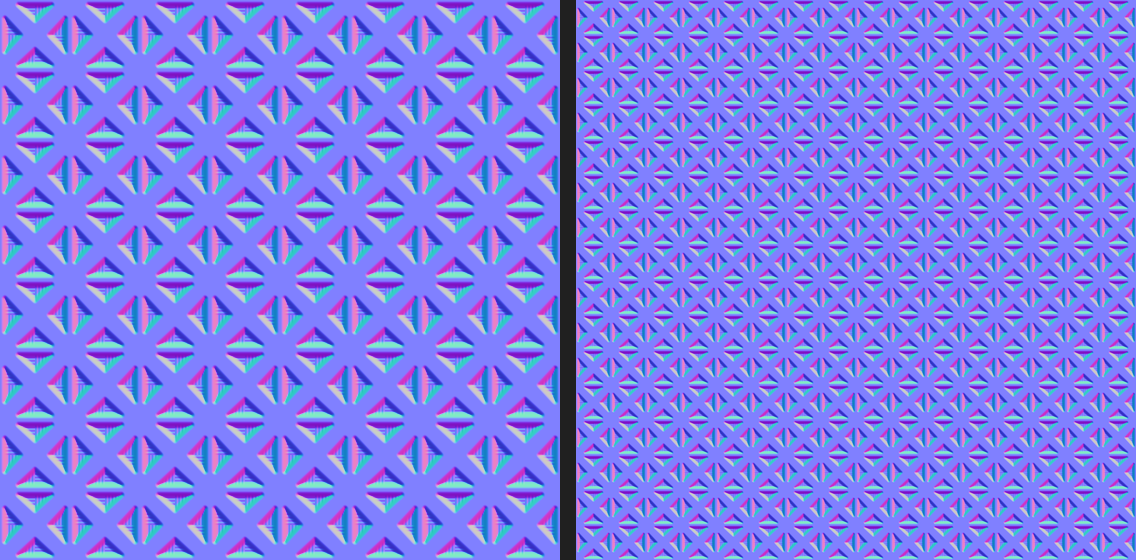
Left, the tile; right, the same tile 2 across and 2 down.
A three.js fragment shader for this texture map:

```glsl
// Tangent-space normal map of a lattice plate: four recessed, ribbed triangles per cell, 8 by 8 cells.
varying vec2 vUv;

const float CELLS = 8.0;
const vec2 APEX = vec2(0.0, -0.212);    // top of the triangle core, from the cell centre
const vec2 CORE = vec2(0.235, -0.218);  // half base and (downward) height of the core
const float ROUNDING = 0.04;
const float BEVEL = 0.092;
const float DEPTH = 0.115;
const float RIB_COUNT = 21.0;           // ribs per cell width
const float RIB_SLOPE = 0.34;
const float TAU = 6.2831853;

// Signed distance to an isosceles triangle with its apex at the origin.
float triangleDistance(vec2 p, vec2 q) {
  p.x = abs(p.x);
  vec2 side = p - q * clamp(dot(p, q) / dot(q, q), 0.0, 1.0);
  vec2 base = p - q * vec2(clamp(p.x / q.x, 0.0, 1.0), 1.0);
  float s = -sign(q.y);
  vec2 d = min(vec2(dot(side, side), s * (p.x * q.y - p.y * q.x)),
               vec2(dot(base, base), s * (p.y - q.y)));
  return -sqrt(d.x) * sign(d.y);
}

float pocketDistance(vec2 p) {
  return triangleDistance(p - APEX, CORE) - ROUNDING;
}

// Height falls smoothly from the plate into the pocket.
float pocketHeight(vec2 p) {
  return DEPTH * smoothstep(-BEVEL, 0.008, pocketDistance(p));
}

vec2 pocketSlope(vec2 p, float e) {
  vec2 h = vec2(e, 0.0);
  return vec2(pocketHeight(p + h.xy) - pocketHeight(p - h.xy),
              pocketHeight(p + h.yx) - pocketHeight(p - h.yx)) / (2.0 * e);
}

// Upright ribs on the left half of a pocket, level ribs on the right half.
vec2 ribSlope(vec2 p) {
  float inside = 1.0 - smoothstep(-0.075, -0.03, pocketDistance(p));
  vec2 wave = RIB_SLOPE * sin(TAU * RIB_COUNT * p);
  float rightHalf = smoothstep(-0.008, 0.008, p.x);
  return inside * mix(vec2(wave.x, 0.0), vec2(0.0, wave.y), rightHalf);
}

void main() {
  vec2 c = fract(vUv * CELLS) - 0.5;

  // Turn each quarter of the cell into the frame of the bottom pocket.
  vec2 outward = abs(c.x) > abs(c.y) ? vec2(sign(c.x), 0.0) : vec2(0.0, c.y < 0.0 ? -1.0 : 1.0);
  vec2 along = vec2(-outward.y, outward.x);
  vec2 p = vec2(dot(c, along), -dot(c, outward));

  // Turn the slope back into the plate's frame.
  vec2 slope = pocketSlope(p, 0.014) + ribSlope(p);
  vec2 plateSlope = slope.x * along - slope.y * outward;

  vec3 normal = normalize(vec3(-plateSlope, 1.0));
  gl_FragColor = vec4(normal * 0.5 + 0.5, 1.0);
}
```
